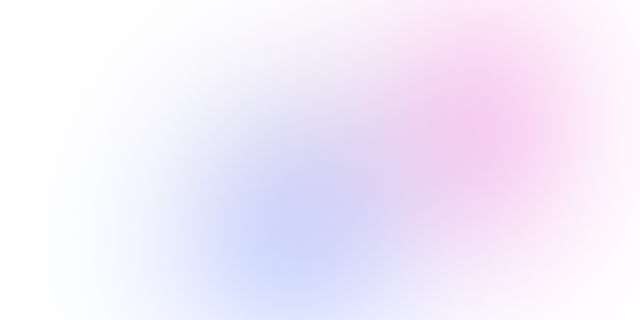
Reproduce this background procedurally as a Shadertoy shader.

```glsl
// Soft pastel backdrop: blue, lavender and pink glows melting into white.

// Glow centres, in a space two units wide and one unit high
#define BLUE_CENTER     vec2(0.90, 0.22)
#define LAVENDER_CENTER vec2(1.00, 0.56)
#define PINK_CENTER     vec2(1.52, 0.61)

// Glow reach along x and y
#define BLUE_REACH      vec2(0.42, 0.40)
#define LAVENDER_REACH  vec2(0.42, 0.36)
#define PINK_REACH      vec2(0.36, 0.45)

// Light that each glow takes away from white
#define BLUE_TINT       vec3(0.165, 0.125, 0.000)
#define LAVENDER_TINT   vec3(0.050, 0.070, 0.035)
#define PINK_TINT       vec3(0.020, 0.170, 0.050)

#define DITHER_AMOUNT   (1.0 / 255.0)

// Elliptical Gaussian falloff, 1 at the centre
float glow(vec2 p, vec2 center, vec2 reach) {
    vec2 d = (p - center) / reach;
    return exp(-dot(d, d));
}

float hash(vec2 p) {
    vec3 q = fract(p.xyx * 0.1031);
    q += dot(q, q.yzx + 33.33);
    return fract((q.x + q.y) * q.z);
}

void mainImage(out vec4 fragColor, in vec2 fragCoord) {
    vec2 p = fragCoord / iResolution.xy * vec2(2.0, 1.0);

    // Tint the white ground
    vec3 color = vec3(1.0);
    color -= BLUE_TINT * glow(p, BLUE_CENTER, BLUE_REACH);
    color -= LAVENDER_TINT * glow(p, LAVENDER_CENTER, LAVENDER_REACH);
    color -= PINK_TINT * glow(p, PINK_CENTER, PINK_REACH);

    // Dither to hide banding
    color += (hash(fragCoord) - 0.5) * DITHER_AMOUNT;

    fragColor = vec4(clamp(color, 0.0, 1.0), 1.0);
}
```
